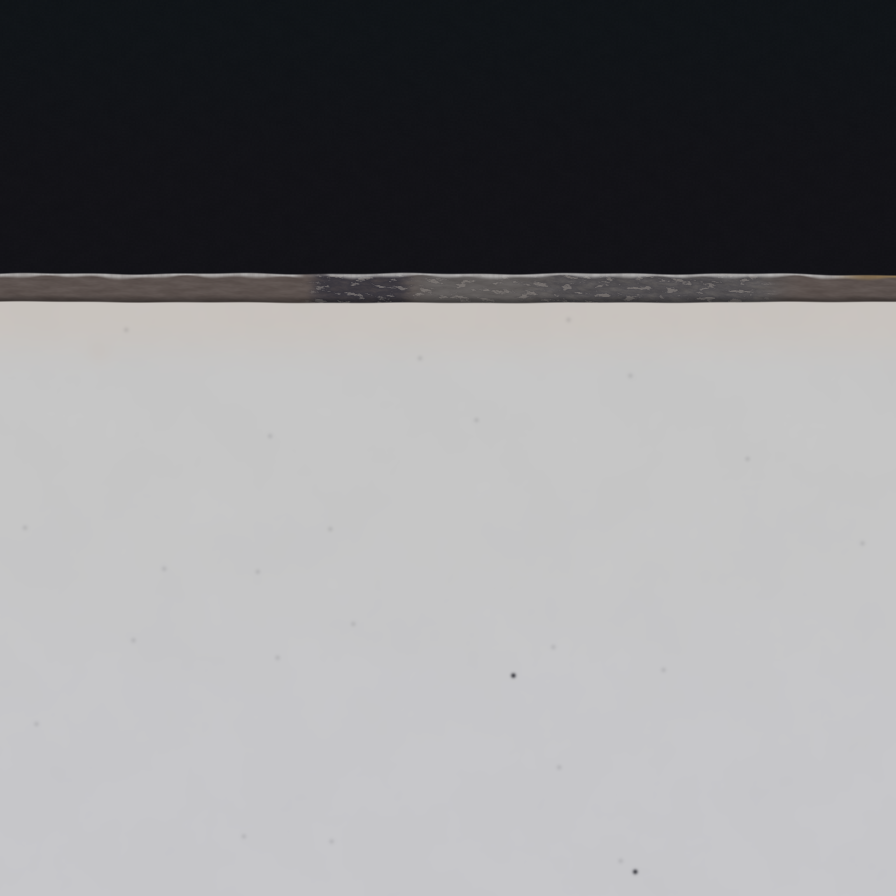
This background is drawn by a Shadertoy shader. Its source:

```glsl
// A pale sheet of paper under a dark field, parted by a thin worn marbled edge.

// Layout, in canvas units
const float STRIP_TOP = 0.6945;
const float STRIP_BOTTOM = 0.6635;
const float HIGHLIGHT_WIDTH = 0.0042;
const vec2 SPECK_MID = vec2(0.573, 0.246);
const vec2 SPECK_LOW = vec2(0.709, 0.027);
const vec2 STAIN = vec2(0.11, 0.608);

// Colours
const vec3 DARK_TOP = vec3(0.065, 0.080, 0.094);
const vec3 DARK_LOW = vec3(0.074, 0.073, 0.090);
const vec3 PAPER_WARM = vec3(0.785, 0.762, 0.742);
const vec3 PAPER_GREY = vec3(0.775, 0.775, 0.775);
const vec3 PAPER_COOL = vec3(0.778, 0.778, 0.790);
const vec3 STRIP_BROWN = vec3(0.355, 0.318, 0.305);
const vec3 STRIP_GREY = vec3(0.370, 0.355, 0.350);
const vec3 STRIP_INK = vec3(0.170, 0.170, 0.210);
const vec3 STRIP_PALE = vec3(0.530, 0.505, 0.485);
const vec3 HIGHLIGHT = vec3(0.720, 0.715, 0.710);
const vec3 GOLD = vec3(0.540, 0.450, 0.320);
const vec3 SPECK = vec3(0.250, 0.250, 0.270);

// Texture strength
const float SPECK_CELLS = 9.0;
const float PAPER_MOTTLE = 0.005;
const float DARK_GRAIN = 0.007;

float hash(vec2 p) {
    return fract(sin(dot(p, vec2(127.1, 311.7))) * 43758.5);
}

// Layered, turned and warped sines, about -1 to 1
float waves(vec2 p) {
    float sum = 0.0, gain = 0.5;
    for (int i = 0; i < 5; i++) {
        sum += gain * sin(p.x + 1.3 * sin(p.y)) * cos(p.y + 0.7 * sin(p.x));
        p = mat2(1.4, 1.1, -1.1, 1.4) * p + 2.3;
        gain *= 0.6;
    }
    return sum;
}

// One for a range of x, with soft ends
float span(float x, float start, float end, float soft) {
    return smoothstep(start - soft, start + soft, x)
         * (1.0 - smoothstep(end - soft, end + soft, x));
}

float spot(vec2 p, vec2 centre, float radius) {
    vec2 d = (p - centre) / radius;
    return exp(-dot(d, d));
}

// Faint scattered marks, one in some of the cells
float faintSpecks(vec2 p) {
    vec2 cell = floor(p * SPECK_CELLS);
    vec2 centre = 0.2 + 0.6 * vec2(hash(cell), hash(cell + 17.0));
    float strength = 0.10 * step(0.62, hash(cell + 31.0));
    return strength * spot(fract(p * SPECK_CELLS), centre, 0.028);
}

vec3 darkField(vec2 p) {
    vec3 col = mix(DARK_LOW, DARK_TOP, smoothstep(0.78, 1.0, p.y));
    float grain = hash(floor(p * 512.0)) - 0.5;
    return col + DARK_GRAIN * (grain + 0.5 * waves(p * 110.0));
}

vec3 paper(vec2 p, float edge) {
    vec3 col = mix(PAPER_GREY, PAPER_COOL, 1.0 - smoothstep(0.12, 0.48, p.y));
    col = mix(col, PAPER_WARM, 0.9 * smoothstep(0.085, 0.015, 0.0) * 0.0
        + 0.9 * (1.0 - smoothstep(0.015, 0.085, edge - p.y)));
    col += PAPER_MOTTLE * waves(p * 23.0);
    col = mix(col, PAPER_WARM * 0.98, 0.45 * spot(p, STAIN, 0.014));
    float mark = faintSpecks(p);
    mark += 0.9 * (spot(p, SPECK_MID, 0.0028) + spot(p, SPECK_LOW, 0.0028));
    return mix(col, SPECK, clamp(mark, 0.0, 1.0));
}

vec3 marbledStrip(vec2 p, float top, float bottom) {
    float depth = (top - p.y) / (top - bottom);

    // Slanted veins: calm on the left, busy from the middle onward
    vec2 slanted = vec2(p.x * 115.0 + p.y * 150.0, p.y * 260.0 - p.x * 45.0);
    float vein = waves(slanted);
    float busy = span(p.x, 0.345, 0.86, 0.02);
    float inked = span(p.x, 0.35, 0.455, 0.012) + 0.45 * span(p.x, 0.60, 0.85, 0.04);
    vec3 col = mix(STRIP_BROWN, STRIP_GREY, span(p.x, 0.46, 0.87, 0.03));
    col += 0.035 * waves(p * vec2(70.0, 330.0));
    col = mix(col, STRIP_INK, clamp(0.65 * inked + 0.3 * busy * vein, 0.0, 0.85));
    col = mix(col, STRIP_PALE, busy * 0.65 * smoothstep(0.15, 0.6, vein));

    // Shadow at the foot and a chipped light rim along the top
    col *= 1.0 - 0.35 * smoothstep(0.72, 1.0, depth);
    float width = HIGHLIGHT_WIDTH * (0.85 + 0.35 * sin(p.x * 37.0) * sin(p.x * 83.0));
    float rim = 1.0 - smoothstep(0.4 * width, 1.5 * width, top - p.y);
    rim *= 0.82 + 0.18 * waves(vec2(p.x * 160.0, 1.0));
    rim *= 1.0 - 0.75 * span(p.x, 0.335, 0.365, 0.008);
    vec3 rimColour = mix(HIGHLIGHT, GOLD, smoothstep(0.92, 0.97, p.x));
    return mix(col, rimColour, clamp(rim, 0.0, 1.0));
}

void mainImage(out vec4 fragColor, in vec2 fragCoord) {
    vec2 p = fragCoord / iResolution.xy;
    float soft = max(0.0012, 0.75 / iResolution.y);

    // Slightly uneven borders of the strip
    float wobble = 0.0006 * sin(p.x * 31.0) + 0.0004 * sin(p.x * 73.0);
    float top = STRIP_TOP + wobble - 0.0015 * smoothstep(0.8, 1.0, p.x);
    float bottom = STRIP_BOTTOM - 0.0015 * sin(p.x * 3.1416) + 0.5 * wobble;

    vec3 col = paper(p, bottom);
    col = mix(col, marbledStrip(p, top, bottom), smoothstep(bottom - soft, bottom + soft, p.y));
    col = mix(col, darkField(p), smoothstep(top - soft, top + soft, p.y));
    fragColor = vec4(col, 1.0);
}
```
